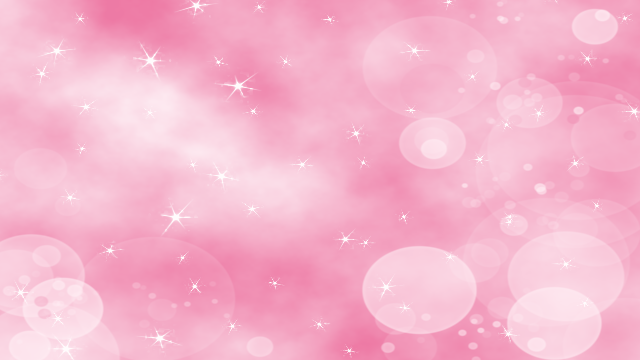
Give the GLSL for this background, as a WebGL 2 fragment shader.

```glsl
#version 300 es
precision highp float;
// Soft pink clouds with translucent bubbles and small white sparkles.
uniform vec2 u_resolution;
out vec4 fragColor;

vec2 hash2(float n) {
  return fract(sin(vec2(n * 12.99 + 3.1, n * 78.23 + 7.7)) * 43758.5);
}

float hash(vec2 cell) {
  vec3 q = fract(cell.xyx * 0.1031);
  q += dot(q, q.yzx + 33.33);
  return fract((q.x + q.y) * q.z);
}

float noise(vec2 p) {
  vec2 i = floor(p), f = fract(p);
  f = f * f * (3.0 - 2.0 * f);
  return mix(mix(hash(i), hash(i + vec2(1, 0)), f.x),
             mix(hash(i + vec2(0, 1)), hash(i + vec2(1, 1)), f.x), f.y);
}

float cloudNoise(vec2 p) {
  float sum = 0.0, amp = 0.5;
  for (int i = 0; i < 6; i++) {
    sum += amp * noise(p);
    p = mat2(1.6, 1.2, -1.2, 1.6) * p + 17.3;
    amp *= 0.5;
  }
  return sum;
}

// Cloud brightness: a pale diagonal band, a glow at the right, a lighter floor
float cloudTone(vec2 p) {
  float across = (dot(p, vec2(0.505, 0.863)) - 0.835) / 0.15;
  float band = exp(-across * across) * (1.0 - smoothstep(0.75, 1.15, p.x));
  vec2 side = (p - vec2(1.47, 0.62)) / vec2(0.3, 0.42);
  float ground = 1.0 - smoothstep(0.0, 0.22, p.y);
  return 0.28 + 0.4 * band + 0.17 * exp(-dot(side, side)) + 0.17 * ground
       + 1.2 * (cloudNoise(p * vec2(3.0, 4.2) + 40.0) - 0.49);
}

// Bubbles gather at the right, along the bottom and in the lower left
vec2 bubbleCenter(float id, float aspect) {
  vec2 h = hash2(id);
  float zone = mod(id, 5.0);
  if (zone < 2.5) return vec2(aspect - 0.03 - 0.56 * h.x, h.y);
  if (zone < 3.5) return vec2(aspect * 0.8 * h.x, 0.22 * h.y);
  return vec2(0.28 * h.x, 0.56 * h.y);
}

// White star with six uneven, crumbling rays
float sparkle(vec2 q, float size, float seed) {
  float r = length(q) / size;
  if (r > 1.0) return 0.0;
  float a = atan(q.y, q.x) + 0.25 * sin(seed * 5.0);
  float reach = 0.75 + 0.25 * sin(2.0 * a + seed);
  float fade = max(1.0 - r / reach, 0.0);
  float offRay = r * abs(sin(3.0 * a + 0.4 * sin(a + seed)));
  float rays = fade * exp(-offRay * offRay * 160.0);
  float crumbs = smoothstep(0.58, 0.8, noise(q / size * 9.0 + seed * 7.0))
               * exp(-offRay * 3.5) * smoothstep(0.15, 0.4, r) * (1.0 - r);
  return min(1.2 * rays + 0.9 * crumbs + 1.2 * exp(-r * r * 60.0), 1.0);
}

void main() {
  vec2 p = gl_FragCoord.xy / u_resolution.y;
  float aspect = u_resolution.x / u_resolution.y;
  float px = 1.0 / u_resolution.y;

  // Clouds
  float tone = clamp(cloudTone(p), 0.02, 0.96);
  vec3 color = mix(vec3(0.93, 0.47, 0.64), vec3(0.995, 0.94, 0.96), tone);

  // Bubbles: few large and faint, then medium, then tiny ones in groups
  for (int i = 0; i < 140; i++) {
    float id = float(i);
    vec2 h = hash2(id + 300.0);
    bool tiny = i > 44;
    vec2 center = bubbleCenter(tiny ? 100.0 + floor(id / 7.0) : id, aspect);
    if (tiny) center += (hash2(id + 600.0) - 0.5) * vec2(0.26, 0.13);
    float radius = 0.006 + 0.008 * h.x * h.x + 0.2 * exp(-0.075 * id);
    float d = length((p - center) * vec2(0.77, 1.0)) - radius;
    float cover = 1.0 - smoothstep(-px, px, d);
    float rim = smoothstep(-0.012, 0.0, d);
    float alpha = i < 4 ? 0.14 : 0.12 + 0.5 * h.y * h.y;
    bool rosy = i > 12 && h.x > 0.9;
    vec3 tint = rosy ? vec3(0.94, 0.57, 0.71) : vec3(1.0, 0.94, 0.96);
    color = mix(color, tint, cover * alpha * (0.9 + 0.2 * rim));
  }

  // Sparkles, spread evenly with some jitter
  for (int i = 0; i < 58; i++) {
    float id = float(i);
    vec2 h = hash2(id + 900.0);
    vec2 center = fract(0.3 + id * vec2(0.7549, 0.5698)) + 0.09 * (h - 0.5);
    float size = 0.024 + 0.045 * pow(h.x, 4.0);
    vec2 q = (p - center * vec2(aspect, 1.0)) * vec2(0.8, 1.0);
    color = mix(color, vec3(1.0, 0.985, 0.99), sparkle(q, size, id));
  }

  fragColor = vec4(color, 1.0);
}
```
